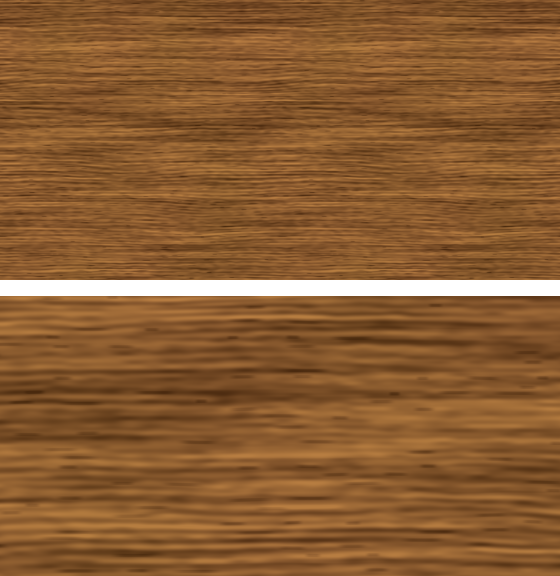
Top: the whole. Bottom: its middle third, enlarged.
Write a Shadertoy shader that draws this texture.

```glsl
// Fine-grained brown wood veneer with long horizontal streaks and dark pores.

const vec3 DARK_WOOD = vec3(0.375, 0.228, 0.100);
const vec3 MID_WOOD = vec3(0.520, 0.338, 0.172);
const vec3 LIGHT_WOOD = vec3(0.660, 0.447, 0.230);
const vec3 RED_TINT = vec3(0.005, -0.002, 0.005);
const float BASE_TONE = 0.10;
const float BAND_CONTRAST = 0.24;
const float STREAK_CONTRAST = 0.27;
const float GRAIN_CONTRAST = 0.42;
const float FIBER_CONTRAST = 0.72;
const float FLECK_CONTRAST = 0.40;
const float STRIPE_CONTRAST = 0.42;
const float STRIPES = 88.0;
const float LINE_DEPTH = 0.50;
const float PORE_DEPTH = 0.65;
const float WAVINESS = 0.004;
const vec2 PORE_CELLS = vec2(14.0, 105.0);
const float PORE_SHARE = 0.26;
const int SAMPLES = 2;

float hash(vec2 p) {
    vec3 q = fract(vec3(p.xyx) * 0.1031);
    q += dot(q, q.yzx + 33.33);
    return fract((q.x + q.y) * q.z);
}

// One row of smooth noise, shifted so that streak ends never line up.
float rowNoise(float x, float row, float cells) {
    x += cells * hash(vec2(row, 7.0));
    float i = floor(x);
    float f = smoothstep(0.0, 1.0, x - i);
    float left = hash(vec2(mod(i, cells), row));
    float right = hash(vec2(mod(i + 1.0, cells), row));
    return mix(left, right, f);
}

// Signed noise; the veneer sheet repeats once per canvas height in x.
float noise(vec2 p, vec2 cells, float seed) {
    p *= cells;
    float row = floor(p.y);
    float f = smoothstep(0.0, 1.0, p.y - row);
    row += seed * 231.0 + 40.0;
    float low = rowNoise(p.x, row, cells.x);
    float high = rowNoise(p.x, row + 1.0, cells.x);
    return mix(low, high, f) * 2.0 - 1.0;
}

// Short tapered dashes, one candidate per grid cell.
float pores(vec2 p) {
    vec2 q = p * PORE_CELLS;
    q.x += 7.0 * hash(vec2(floor(q.y), 5.0));
    vec2 id = floor(q);
    id.x = mod(id.x, PORE_CELLS.x);
    vec2 f = fract(q) - 0.5;
    float halfLength = mix(0.12, 0.48, hash(id + 71.0));
    float taper = 1.0 - smoothstep(0.3, 1.0, abs(f.x) / halfLength);
    float offset = (hash(id + 113.0) - 0.5) * 0.4;
    float body = 1.0 - smoothstep(0.1, 0.3, abs(f.y - offset));
    return body * taper * step(hash(id + 211.0), PORE_SHARE);
}

// Evenly spaced growth stripes that drift, bend and fade.
float stripes(vec2 p) {
    float phase = STRIPES * p.y + 1.1 * noise(p, vec2(3.0, 13.0), 11.0);
    phase += 0.35 * noise(p, vec2(5.0, 37.0), 12.0);
    float strength = 0.65 + 0.5 * noise(p, vec2(4.0, 24.0), 13.0);
    return strength * sin(6.2832 * phase);
}

vec3 wood(vec2 p) {
    // Gentle bending of the fibres
    vec2 g = p;
    g.y += WAVINESS * noise(p, vec2(4.0, 7.0), 1.0);
    g.y += WAVINESS * 0.25 * noise(p, vec2(17.0, 30.0), 2.0);

    // Broad bands down to fine fibres
    float tone = BASE_TONE + STRIPE_CONTRAST * stripes(g);
    tone += BAND_CONTRAST * noise(g, vec2(2.0, 9.0), 3.0);
    tone += STREAK_CONTRAST * noise(g, vec2(3.0, 29.0), 4.0);
    tone += GRAIN_CONTRAST * noise(g, vec2(3.0, 89.0), 5.0);
    tone += FIBER_CONTRAST * noise(g, vec2(5.0, 171.0), 6.0);
    tone += FLECK_CONTRAST * noise(g, vec2(44.0, 200.0), 7.0);

    // Dark growth lines and pores
    float line = smoothstep(0.25, 0.7, noise(g, vec2(3.0, 113.0), 8.0));
    float broken = smoothstep(-0.5, 0.5, noise(g, vec2(14.0, 60.0), 9.0));
    tone -= LINE_DEPTH * line * broken;
    tone -= PORE_DEPTH * pores(g);

    // Slightly darker upper and lower edges
    tone -= 0.15 * smoothstep(0.36, 0.5, abs(p.y - 0.5));

    vec3 color = tone < 0.0
        ? mix(MID_WOOD, DARK_WOOD, min(-tone, 1.6))
        : mix(MID_WOOD, LIGHT_WOOD, min(tone, 1.4));
    return color + RED_TINT * noise(p, vec2(5.0, 6.0), 10.0);
}

void mainImage(out vec4 fragColor, in vec2 fragCoord) {
    // Average several samples per pixel for smooth edges
    vec3 sum = vec3(0.0);
    for (int j = 0; j < SAMPLES; j++) {
        for (int i = 0; i < SAMPLES; i++) {
            vec2 shift = (vec2(i, j) + 0.5) / float(SAMPLES) - 0.5;
            sum += wood((fragCoord + shift) / iResolution.y);
        }
    }
    fragColor = vec4(sum / float(SAMPLES * SAMPLES), 1.0);
}
```
